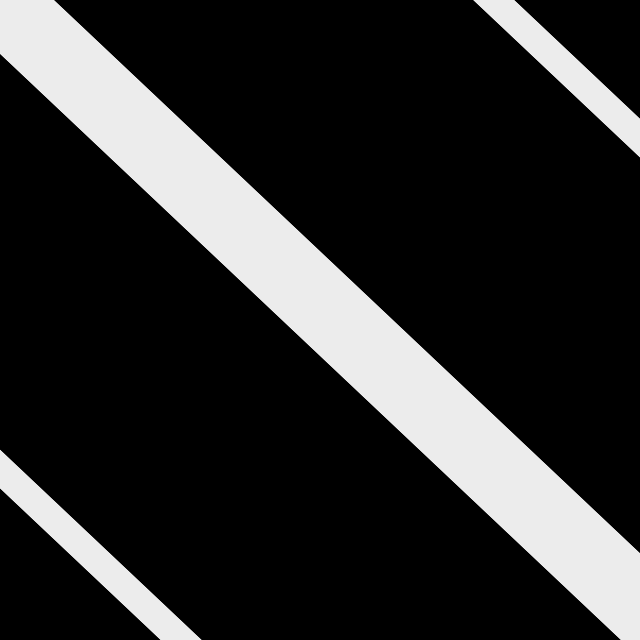
Reproduce this pattern procedurally as a three.js fragment shader.

```glsl
// Diagonal stripes, alternating wide and narrow, pale grey on black.

varying vec2 vUv;

const vec3 GROUND_COLOR = vec3(0.0);
const vec3 STRIPE_COLOR = vec3(0.925);
const float SLOPE = 0.944;          // fall of the stripes per unit across
const float WIDE_CENTER = 0.0023;   // drop of the wide stripe below the top left corner
const float PERIOD = 1.461;         // vertical step from one wide stripe to the next
const float WIDE_HALF = 0.0820;     // half heights, measured vertically
const float NARROW_HALF = 0.0304;

// Signed distance to a stripe repeated every PERIOD along the drop.
float stripeDistance(float drop, float center, float halfHeight) {
  float offset = mod(drop - center + 0.5 * PERIOD, PERIOD) - 0.5 * PERIOD;
  return abs(offset) - halfHeight;
}

void main() {
  // Drop below the diagonal through the top left corner.
  float drop = 1.0 - vUv.y - SLOPE * vUv.x;

  // Wide stripes, with a narrow one halfway between each pair.
  float wide = stripeDistance(drop, WIDE_CENTER, WIDE_HALF);
  float narrow = stripeDistance(drop, WIDE_CENTER + 0.5 * PERIOD, NARROW_HALF);
  float stripes = min(wide, narrow);

  // Smooth edge about one pixel wide.
  float edge = 0.5 * length(vec2(dFdx(drop), dFdy(drop)));
  float coverage = 1.0 - smoothstep(-edge, edge, stripes);

  gl_FragColor = vec4(mix(GROUND_COLOR, STRIPE_COLOR, coverage), 1.0);
}
```
